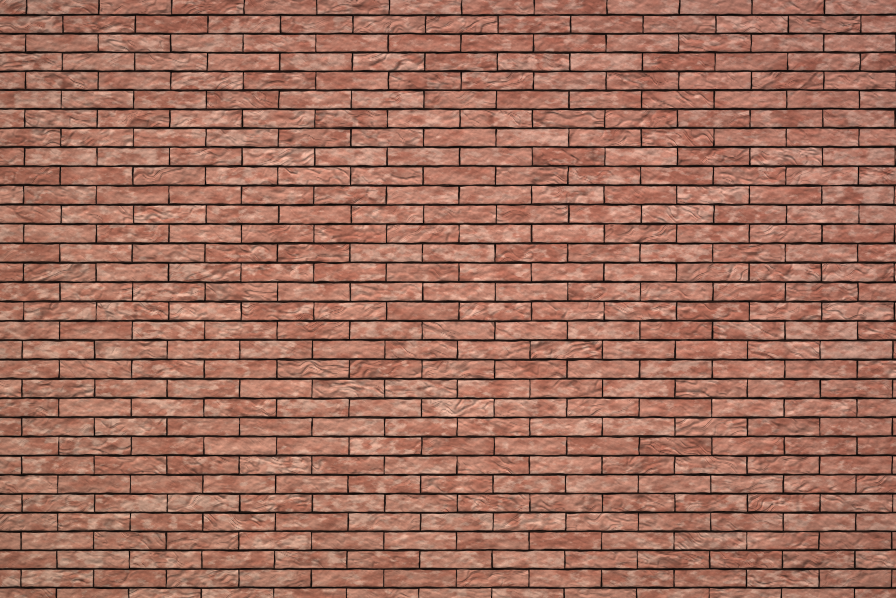
Give the GLSL for this texture, as a Shadertoy shader.

```glsl
// Wall of long, thin clay bricks in half bond with dark recessed joints.
// Each brick is a rough-edged rounded box; value noise drives its tone, fine pale
// mottling and slanted creases, which are lit from above by a height difference.

#define COLUMNS 12.35
#define ROWS 31.35
#define BRICK_LENGTH 3.81
#define JOINT vec2(0.032, 0.050)
#define ROUGHNESS 0.085
#define CREASE_DEPTH 0.80
#define BULGE 0.085
#define VIGNETTE 0.36

const vec3 RED_CLAY  = vec3(0.625, 0.390, 0.320);
const vec3 TAN_CLAY  = vec3(0.715, 0.505, 0.430);
const vec3 PALE_DUST = vec3(0.800, 0.640, 0.565);
const vec3 MORTAR    = vec3(0.090, 0.060, 0.050);

float hash(vec2 p) {
    vec3 q = fract(vec3(p.xyx) * 0.1031);
    q += dot(q, q.yzx + 33.33);
    return fract((q.x + q.y) * q.z);
}

float noise(vec2 p) {
    vec2 i = floor(p), f = fract(p);
    f = f * f * (3.0 - 2.0 * f);
    return mix(mix(hash(i), hash(i + vec2(1, 0)), f.x),
               mix(hash(i + vec2(0, 1)), hash(i + vec2(1, 1)), f.x), f.y);
}

float fbm(vec2 p) {
    float sum = 0.0, amplitude = 0.5;
    for (int i = 0; i < 4; i++) {
        sum += amplitude * noise(p);
        p = mat2(1.6, 1.2, -1.2, 1.6) * p + 17.3;
        amplitude *= 0.5;
    }
    return sum / 0.9375;
}

// Slanted folds: thin broken bands along the mid level of stretched, warped
// noise, in a coarse and a fine layer.
float creases(vec2 p, float slant) {
    p.y += slant * p.x + 0.45 * noise(p * vec2(1.6, 2.2) + 5.0);
    float sum = 0.0;
    for (int i = 0; i < 2; i++) {
        float band = abs(noise(p * vec2(1.1, 3.4)) - 0.5);
        float broken = smoothstep(0.30, 0.70, noise(p * vec2(1.3, 2.0) + 40.0));
        sum += smoothstep(0.20, 0.0, band) * broken * (i == 0 ? 0.7 : 0.5);
        p = p * 1.6 + 13.0;
    }
    return sum;
}

float relief(vec2 p, float slant, float folded) {
    return 0.55 * fbm(p * vec2(2.2, 4.0)) - 0.32 * folded * creases(p, slant);
}

float roundedBox(vec2 p, vec2 halfSize, float radius) {
    vec2 d = abs(p) - halfSize + radius;
    return length(max(d, 0.0)) + min(max(d.x, d.y), 0.0) - radius;
}

void mainImage(out vec4 fragColor, in vec2 fragCoord) {
    vec2 uv = fragCoord / iResolution.xy;
    float pixel = ROWS / iResolution.y;

    // Half bond; courses are slightly taller at mid height and drift sideways.
    float y = uv.y * ROWS - 0.55 + BULGE * sin(6.2832 * uv.y);
    y += 0.03 * (noise(uv * vec2(9.0, 12.0)) - 0.5);
    float row = floor(y);
    float x = uv.x * COLUMNS - 0.33 - 0.5 * mod(row, 2.0) + 0.08 * (0.6 - uv.y);
    x += 0.02 * (hash(vec2(row + 9.0, 71.0)) - 0.5);
    vec2 cell = vec2(floor(x), row) + 50.0;
    vec2 local = (vec2(x, y) - vec2(floor(x), row) - 0.5) * vec2(BRICK_LENGTH, 1.0);

    // Traits of this brick.
    float tone = hash(cell);
    float folded = 0.25 + 0.75 * smoothstep(0.15, 0.85, hash(cell + 11.7));
    float slant = 0.9 * (hash(cell + 23.1) - 0.5);
    float dusty = hash(cell + 37.9);
    vec2 p = local + 90.0 * vec2(tone, dusty);

    // Clay colour with soft patches and fine pale mottling.
    float patches = fbm(p * vec2(1.3, 2.2) + 7.0);
    vec3 color = mix(RED_CLAY, TAN_CLAY,
                     smoothstep(0.18, 0.72, patches + 0.30 * (tone - 0.5)));
    float dust = fbm(p * vec2(2.2, 4.0) + 31.0) + 0.20 * (dusty - 0.5);
    color = mix(color, PALE_DUST, 0.75 * smoothstep(0.45, 0.78, dust));
    color *= 0.97 + 0.06 * hash(cell + 53.3);

    // Light from above and dark hollows in the creases.
    float slope = relief(p, slant, folded)
                - relief(p + vec2(-0.04, 0.12), slant, folded);
    color *= 1.0 + CREASE_DEPTH * clamp(slope, -0.40, 0.22);
    color *= 1.0 - 0.20 * folded * creases(p, slant);
    color *= 0.97 + 0.06 * noise(p * 9.0);

    // Chipped outline, slightly shaded lower rim and joint of uneven depth.
    float chips = fbm(p * vec2(1.6, 2.4) + 63.0) - 0.5;
    vec2 halfSize = vec2(0.5 * BRICK_LENGTH, 0.5) - JOINT;
    float edge = roundedBox(local, halfSize, 0.04) + ROUGHNESS * chips;
    float lowerRim = smoothstep(0.0, -0.45, local.y);
    color *= mix(1.0 - 0.12 * lowerRim, 1.02, smoothstep(0.0, 0.12, -edge));
    vec3 joint = MORTAR * (0.5 + 1.3 * noise(p * vec2(1.5, 3.0) + 80.0));
    float blur = 0.5 * pixel + 0.012;
    color = mix(color, joint, smoothstep(-blur, blur, edge));

    // Redder toward the upper right, darker toward the corners.
    color *= mix(vec3(1.01, 1.03, 1.01), vec3(1.0, 0.96, 0.98), 0.5 * (uv.x + uv.y));
    vec2 fromCenter = uv - 0.5;
    color *= 1.05 - VIGNETTE * dot(fromCenter, fromCenter);
    fragColor = vec4(clamp(color, 0.0, 1.0), 1.0);
}
```
